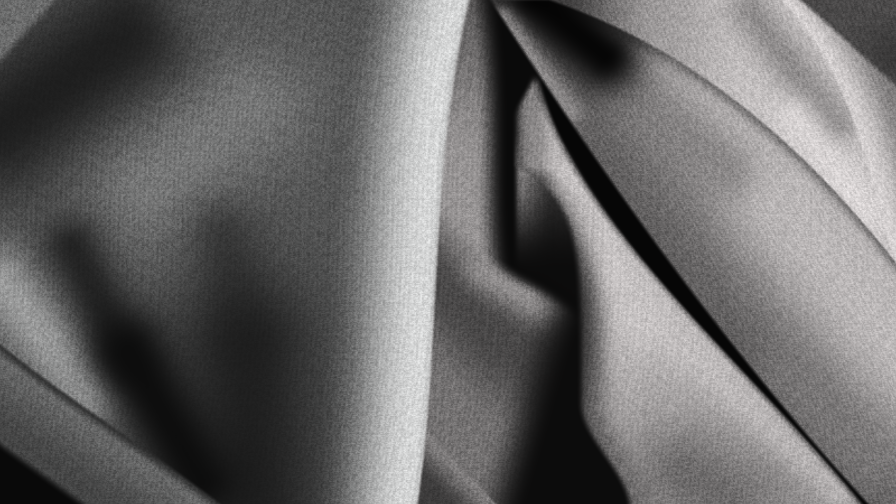
This texture is drawn by a WebGL 1 fragment shader. Its source:

```glsl
precision highp float;
// Draped grey satin: soft overlapping folds lit from the upper right.
// Each fold is a region bounded by cubic edges, toned by ramps and blurred
// strokes; a contrast curve, fine weave and sine-hash grain finish the cloth.
uniform vec2 u_resolution;

float hash(vec2 p) {
  return fract(sin(dot(p, vec2(127.1, 311.7))) * 43758.5453);
}

float noise(vec2 p) {
  vec2 i = floor(p), f = fract(p);
  f = f * f * (3.0 - 2.0 * f);
  return mix(mix(hash(i), hash(i + vec2(1.0, 0.0)), f.x),
             mix(hash(i + vec2(0.0, 1.0)), hash(i + 1.0), f.x), f.y);
}

// Cubic through four values spaced evenly between start and end.
float curve(float s, float start, float end, vec4 k) {
  float t = clamp((s - start) / (end - start), 0.0, 1.0);
  float a = t - 1.0 / 3.0, b = t - 2.0 / 3.0, c = t - 1.0;
  return dot(k, vec4(-4.5 * a * b * c, 13.5 * t * b * c,
                     -13.5 * t * a * c, 4.5 * t * a * b));
}

float cover(float d, float blur) { return smoothstep(-blur, blur, d); }

// Blends a tone along the segment a-b with a gaussian falloff.
float stroke(float v, vec2 p, vec2 a, vec2 b, float width, float tone, float amount) {
  vec2 pa = p - a, ba = b - a;
  float h = clamp(dot(pa, ba) / dot(ba, ba), 0.0, 1.0);
  vec2 d = (pa - ba * h) / width;
  return mix(v, tone, amount * exp(-dot(d, d)));
}

float centreFolds(vec2 p) {
  float v = 0.09;
  float stripEdge = curve(p.y, 0.0, 6.0, vec4(8.6, 8.78, 8.8, 9.1));
  float strip = mix(0.42, 0.56, smoothstep(0.0, 3.0, p.y));
  v = mix(v, strip, cover(stripEdge - p.x, 0.3));
  // Lower pocket with a lit ridge
  float ridge = p.y - curve(p.x, 7.83, 10.4, vec4(3.7, 4.62, 5.12, 5.68));
  float pocket = mix(0.5, 0.34, smoothstep(0.0, 1.1, ridge));
  pocket = mix(pocket, 0.46, smoothstep(1.4, 3.0, ridge));
  pocket = stroke(pocket, p, vec2(8.6, 4.85), vec2(9.75, 5.5), 0.28, 0.56, 0.8);
  float shadowX = 9.95 - 0.3 * max(p.y - 5.5, 0.0);
  pocket = mix(pocket, 0.1, cover(p.x - shadowX, 0.55));
  v = mix(v, pocket, cover(ridge, 0.2));
  // Small turned hem at the bottom
  float hem = p.y - 7.7 - (p.x - 7.6) * 1.03;
  v = mix(v, mix(0.5, 0.3, smoothstep(0.0, 0.9, hem)), cover(hem, 0.05));
  // Dim wall inside the loop, fading downward and to the right
  float fade = (1.0 - smoothstep(3.0, 4.9, p.y)) * (1.0 - 0.55 * smoothstep(9.3, 9.9, p.x));
  float inside = cover(p.x - 9.22, 0.08) * cover(p.y - 2.6, 0.3);
  return mix(v, 0.1 + 0.38 * fade, inside * (1.0 - cover(ridge + 0.15, 0.25)));
}

float rightFolds(vec2 p, float fromEdge) {
  // Broad lower panel
  float v = mix(0.41, 0.65, smoothstep(0.0, 3.2, fromEdge));
  v = stroke(v, p, vec2(13.8, 3.8), vec2(16.0, 6.2), 0.8, 0.69, 0.6);
  v = stroke(v, p, vec2(11.2, 1.5), vec2(13.0, 3.0), 0.5, 0.48, 0.6);
  v = stroke(v, p, vec2(14.0, 6.7), vec2(15.5, 8.3), 0.5, 0.5, 0.6);
  v = stroke(v, p, vec2(9.6, 0.0), vec2(10.8, 1.0), 0.6, 0.06, 1.0);
  v = stroke(v, p, vec2(8.95, 0.3), vec2(10.2, 2.0), 0.22, 0.55, 0.85);
  // Upper fold lying over the panel
  float above = curve(p.x, 9.8, 16.0, vec4(0.0, 0.94, 2.46, 4.69)) - p.y;
  v *= 1.0 - 0.3 * exp(-pow(min(above, 0.0) / 0.18, 2.0));
  float upper = mix(0.3, 0.58, smoothstep(9.9, 11.8, p.x));
  upper = mix(upper, 0.7, smoothstep(11.6, 13.5, p.x));
  upper = stroke(upper, p, vec2(13.4, 0.2), vec2(14.9, 2.2), 0.4, 0.5, 0.8);
  upper = stroke(upper, p, vec2(14.2, 2.1), vec2(15.5, 3.8), 0.35, 0.79, 0.8);
  v = mix(v, upper, cover(above, 0.04));
  // Outer fold and the blurred backdrop in the corner
  float outer = p.x - curve(p.y, 0.0, 4.69, vec4(13.96, 15.0, 15.54, 16.0));
  float outerTone = mix(0.76, 0.5, smoothstep(0.0, 0.9, outer));
  v = mix(v, outerTone, cover(outer, 0.05) * cover(above, 0.05));
  float corner = (p.x - 14.3) * 0.9 - p.y;
  return mix(v, 0.28 + 0.1 * noise(p), cover(corner, 0.08));
}

float loopFold(vec2 p, float left, float right) {
  float v = mix(0.27, 0.66, smoothstep(-0.05, 0.7, p.x - left));
  v = mix(v, 0.49, smoothstep(5.8, 8.8, p.y) * 0.75);
  v = stroke(v, p, vec2(10.2, 3.3), vec2(11.5, 5.8), 0.42, 0.74, 0.7);
  v = stroke(v, p, vec2(11.5, 5.5), vec2(15.0, 8.8), 0.35, 0.7, 0.7);
  v = stroke(v, p, vec2(9.45, 1.6), vec2(9.5, 2.9), 0.25, 0.55, 0.8);
  v = stroke(v, p, vec2(12.2, 8.4), vec2(13.0, 9.0), 0.7, 0.4, 0.7);
  return v * mix(0.65, 1.0, smoothstep(0.0, 0.16, right - p.x));
}

float leftPanel(vec2 p, float fromEdge) {
  float v = mix(0.77, 0.37, smoothstep(0.2, 2.0, fromEdge));
  v = stroke(v, p, vec2(2.7, 3.2), vec2(4.4, 1.8), 1.25, 0.5, 0.85);
  v = stroke(v, p, vec2(0.0, 2.3), vec2(2.3, 0.6), 1.15, 0.17, 0.9);
  v = stroke(v, p, vec2(3.8, 0.0), vec2(5.0, 0.3), 0.9, 0.38, 0.7);
  v = stroke(v, p, vec2(4.0, 4.2), vec2(4.4, 6.0), 0.65, 0.24, 0.65);
  v = stroke(v, p, vec2(4.4, 6.2), vec2(4.6, 9.0), 1.25, 0.18, 0.92);
  v = stroke(v, p, vec2(0.0, 5.0), vec2(1.6, 7.0), 0.6, 0.6, 0.9);
  v = stroke(v, p, vec2(1.3, 4.4), vec2(2.3, 6.5), 0.52, 0.18, 0.85);
  v = stroke(v, p, vec2(2.3, 6.3), vec2(3.6, 8.6), 0.68, 0.1, 0.95);
  v = mix(v, 0.44, cover(0.98 - p.x - p.y * 0.9, 0.12));
  return v * mix(0.9, 1.0, smoothstep(0.0, 0.15, fromEdge));
}

void main() {
  // Sheet of 16 by 9 units, y pointing down
  vec2 uv = gl_FragCoord.xy / u_resolution;
  vec2 p = vec2(uv.x, 1.0 - uv.y) * vec2(16.0, 9.0);

  float panelEdge = p.x - curve(p.y, 0.0, 9.0, vec4(8.76, 10.75, 12.96, 15.5));
  float loopRight = curve(p.y, 1.35, 9.0, vec4(9.62, 10.9, 13.1, 15.4));
  float loopLeft = max(9.22, 10.38 - 1.1 * exp(1.6 * (3.0 - p.y)));
  loopLeft += 0.3 * (1.0 - smoothstep(1.3, 2.1, p.y)) + 0.87 * smoothstep(7.2, 9.1, p.y);
  float leftEdge = curve(p.y, 0.0, 9.0, vec4(8.38, 7.92, 7.73, 7.46)) - p.x;

  // Layers from back to front
  float v = centreFolds(p);
  v = mix(v, 0.06, cover(p.x - loopRight, 0.1));
  v = mix(v, rightFolds(p, panelEdge), cover(panelEdge, 0.06));
  float loopMask = cover(p.x - loopLeft, 0.09) * cover(loopRight - p.x, 0.05);
  v = mix(v, loopFold(p, loopLeft, loopRight), loopMask * cover(p.y - 1.4, 0.12));
  v = mix(v, leftPanel(p, leftEdge), cover(leftEdge, 0.035));
  float roll = p.y - curve(p.x, 0.0, 4.0, vec4(6.15, 7.15, 8.08, 9.05));
  float rollTone = mix(0.43, 0.33, smoothstep(0.1, 1.5, roll));
  rollTone = mix(rollTone, 0.08, cover(p.y - 7.95 - p.x * 0.72, 0.12));
  v = mix(v, rollTone * mix(0.6, 1.0, smoothstep(0.0, 0.25, roll)), cover(roll, 0.05));
  v = mix(v, smoothstep(0.0, 1.0, v), 0.75);

  // Woven threads and grain
  float lean = mix(0.12, -0.45, cover(panelEdge, 0.1));
  float thread = sin((p.x + lean * p.y + 0.12 * sin(p.y * 0.8)) * 72.0);
  float grain = noise(p * 50.0) + noise(p * 27.0 + 9.0) - 1.0;
  v += (0.016 * thread + 0.1 * grain) * smoothstep(0.03, 0.45, v);
  vec3 tint = mix(vec3(0.995, 1.0, 1.0), vec3(1.01, 0.99, 0.99), cover(-leftEdge, 0.05));
  gl_FragColor = vec4(clamp(v * tint, 0.0, 1.0), 1.0);
}
```
